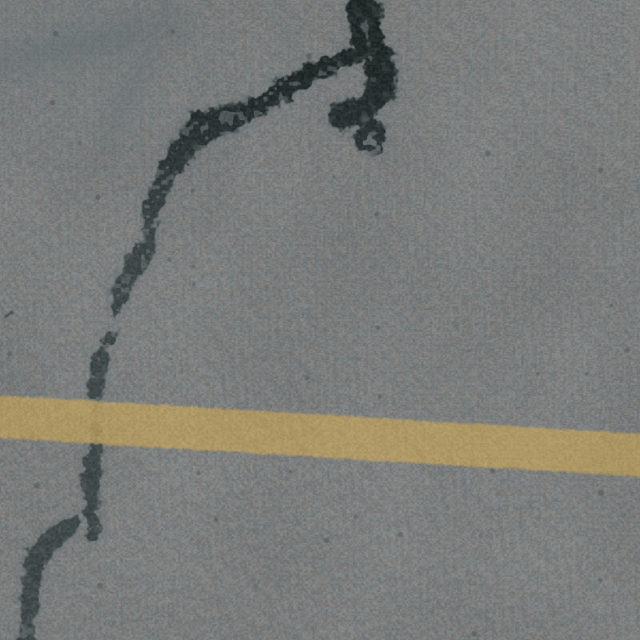
Write a WebGL 2 fragment shader that draws this texture.

```glsl
#version 300 es
precision highp float;

uniform vec2 u_resolution;
out vec4 fragColor;

const vec3 ASPHALT = vec3(0.482, 0.492, 0.491);
const vec3 STAIN = vec3(0.36, 0.41, 0.42);
const vec3 PAINT = vec3(0.685, 0.595, 0.39);
const vec3 TAR_FRESH = vec3(0.13, 0.16, 0.16);
const vec3 TAR_WORN = vec3(0.25, 0.285, 0.29);

// Joints of the sealed crack: x, y, half width
const vec3 TRUNK[7] = vec3[7](
    vec3(0.567, 1.02, 0.024), vec3(0.569, 0.948, 0.025), vec3(0.592, 0.902, 0.023),
    vec3(0.598, 0.862, 0.022), vec3(0.572, 0.830, 0.018), vec3(0.533, 0.818, 0.019),
    vec3(0.533, 0.815, 0.019));
const vec3 BRANCH[14] = vec3[14](
    vec3(0.568, 0.915, 0.014), vec3(0.514, 0.898, 0.014), vec3(0.456, 0.870, 0.017),
    vec3(0.404, 0.833, 0.015), vec3(0.365, 0.814, 0.019), vec3(0.318, 0.798, 0.027),
    vec3(0.280, 0.759, 0.020), vec3(0.254, 0.720, 0.014), vec3(0.238, 0.681, 0.012),
    vec3(0.236, 0.648, 0.008), vec3(0.227, 0.616, 0.014), vec3(0.206, 0.577, 0.015),
    vec3(0.186, 0.544, 0.011), vec3(0.180, 0.508, 0.005));
const vec3 TAIL[5] = vec3[5](
    vec3(0.117, 0.184, 0.008), vec3(0.083, 0.160, 0.018), vec3(0.055, 0.128, 0.016),
    vec3(0.047, 0.076, 0.013), vec3(0.040, -0.02, 0.014));

float hash(vec2 p) {
    return fract(sin(dot(p, vec2(127.1, 311.7))) * 43758.5453);
}

float noise(vec2 p) {
    vec2 i = floor(p), f = fract(p);
    f = f * f * (3.0 - 2.0 * f);
    return mix(mix(hash(i), hash(i + vec2(1, 0)), f.x),
               mix(hash(i + vec2(0, 1)), hash(i + vec2(1, 1)), f.x), f.y);
}

float fbm(vec2 p) {
    float sum = 0.0, amp = 0.5;
    for (int i = 0; i < 4; i++) {
        sum += amp * noise(p);
        p = p * 2.03 + 17.3;
        amp *= 0.5;
    }
    return sum;
}

// Distance to a segment whose half width runs from a.z to b.z
float taper(vec2 p, vec3 a, vec3 b) {
    vec2 pa = p - a.xy, ba = b.xy - a.xy;
    float h = clamp(dot(pa, ba) / dot(ba, ba), 0.0, 1.0);
    return length(pa - ba * h) - mix(a.z, b.z, h);
}

float cover(float d, float soft) {
    return 1.0 - smoothstep(-soft, soft, d);
}

// Sparse dark chips, one candidate per cell
float chips(vec2 p, float scale, float density) {
    vec2 cell = floor(p * scale), f = fract(p * scale);
    vec2 center = 0.25 + 0.5 * vec2(hash(cell + 3.1), hash(cell + 8.7));
    float radius = mix(0.06, 0.14, hash(cell + 5.3));
    return step(1.0 - density, hash(cell)) * cover(length(f - center) - radius, 0.06);
}

void main() {
    vec2 p = gl_FragCoord.xy / u_resolution;
    float px = 1.0 / min(u_resolution.x, u_resolution.y);
    float grain = noise(p * 300.0) - 0.5;
    float fine = noise(p * 470.0 + 31.0) - 0.5;
    float cloud = fbm(p * 7.0);

    // Speckled asphalt with faint blotches
    vec3 col = ASPHALT + 0.075 * grain + 0.055 * fine + 0.05 * (cloud - 0.47);
    col += vec3(0.012, 0.0, -0.006) * (noise(p * 210.0 + 9.0) - 0.5) * 3.0;

    // Bluish smears in the upper left and around the tar
    float smear = cover(taper(p, vec3(-0.02, 0.90, 0.01), vec3(0.27, 0.96, 0.02)), 0.045);
    smear = max(smear, 0.7 * cover(taper(p, vec3(0.26, 0.99, 0.02), vec3(0.15, 0.74, 0.005)), 0.035));
    smear = max(smear, 0.4 * cover(taper(p, vec3(0.43, 1.0, 0.006), vec3(0.46, 0.91, 0.006)), 0.025));
    float haze = 0.2 * cover(length((p - vec2(0.12, 0.92)) * vec2(0.8, 1.0)) - 0.12, 0.18);
    col = mix(col, STAIN, smear * (0.15 + 0.5 * cloud) + haze);

    // Crack outline: upper arms, broken middle, lower tail
    float trunk = 1.0, worn = 1.0;
    for (int i = 0; i < 6; i++) trunk = min(trunk, taper(p, TRUNK[i], TRUNK[i + 1] + 1e-5));
    for (int i = 0; i < 13; i++) worn = min(worn, taper(p, BRANCH[i], BRANCH[i + 1]));
    for (int i = 0; i < 4; i++) worn = min(worn, taper(p, TAIL[i], TAIL[i + 1]));
    worn = min(worn, length(p - vec2(0.171, 0.470)) - 0.012);
    worn = min(worn, taper(p, vec3(0.161, 0.445, 0.013), vec3(0.147, 0.385, 0.011)));
    worn = min(worn, taper(p, vec3(0.151, 0.306, 0.013), vec3(0.141, 0.251, 0.013)));
    worn = min(worn, taper(p, vec3(0.141, 0.251, 0.013), vec3(0.145, 0.165, 0.009)));
    float crumbs = length((p - vec2(0.580, 0.787)) * vec2(1.0, 0.8)) - 0.023;

    // Ragged tar, darker toward the top, with bare flecks
    float ragged = 0.012 * (noise(p * 75.0) - 0.5) + 0.007 * (noise(p * 190.0) - 0.5);
    float tarDist = min(min(trunk, worn), crumbs) + ragged;
    float flecks = smoothstep(0.58, 0.80, noise(p * 130.0 + 4.0));
    float patchy = smoothstep(0.40, 0.65, noise(p * 17.0 + 2.0));
    float bare = flecks * mix(0.15 + 0.4 * patchy, 0.85, cover(crumbs, 0.012));
    float seam = cover(taper(p, vec3(0.571, 0.97, 0.002), vec3(0.577, 0.91, 0.004)) + ragged, 0.003);
    vec3 tar = mix(TAR_WORN, TAR_FRESH, smoothstep(0.55, 0.95, p.y)) + 0.07 * grain + 0.03 * fine;
    col = mix(col, STAIN, 0.3 * cover(tarDist - 0.006, 0.012));
    col = mix(col, tar, cover(tarDist, 0.002 + px) * (1.0 - max(bare, 0.6 * seam)));

    // Scattered chips and one larger pebble at the left
    float pebble = taper(p, vec3(0.010, 0.506, 0.004), vec3(0.018, 0.512, 0.004)) + 0.3 * ragged;
    col = mix(col, TAR_WORN, 0.45 * chips(p, 28.0, 0.06));
    col = mix(col, TAR_WORN, 0.85 * cover(pebble, 0.001 + px));

    // Painted stripe, faintly sunk where it spans the crack
    float stripe = abs(p.y - 0.349 + 0.060 * p.x) - 0.0333 + 0.003 * (noise(p * 160.0) - 0.5);
    float sunk = cover(abs(p.x - 0.150) - 0.003 + ragged, 0.006);
    vec3 paint = PAINT + 0.05 * grain + 0.04 * fine + 0.05 * (cloud - 0.47) - 0.05 * sunk;
    col = mix(col, paint, 0.97 * cover(stripe, 0.0015 + px));

    fragColor = vec4(col, 1.0);
}
```
